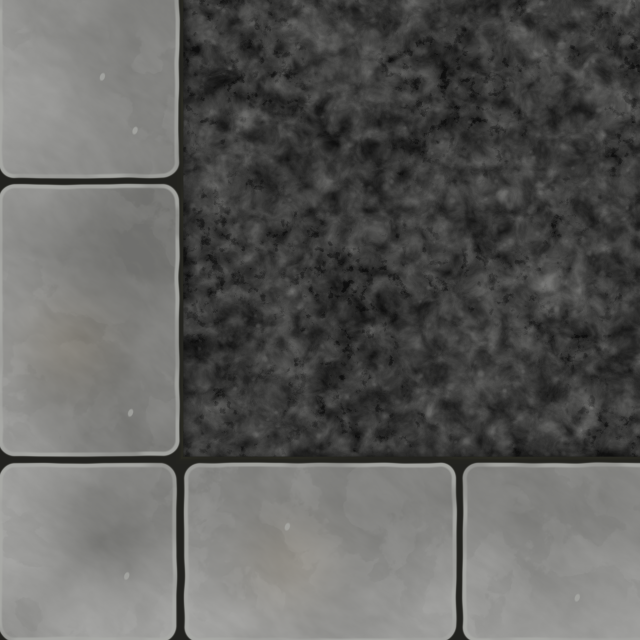
Reproduce this texture procedurally as a Shadertoy shader.

```glsl
// Pale worn stone tiles border the left and bottom of a dark granite slab.
// Tiles are rounded-box distances with bright rims and layered brush noise;
// the slab is fractal noise with scattered soft pale grains and dark pits.

const float SLAB_EDGE = 0.2865;     // left and bottom limit of the slab
const float TILE_PITCH = 0.4345;    // repeat of the long tiles
const float TILE_LENGTH = 0.426;
const float TILE_INNER = 0.2805;    // border edge nearest the slab
const float CORNER = 0.026;
const vec3 JOINT = vec3(0.135, 0.135, 0.12);
const vec3 MOSS = vec3(0.20, 0.20, 0.145);
const vec3 TILE_DARK = vec3(0.455, 0.455, 0.445);
const vec3 TILE_LIGHT = vec3(0.635, 0.635, 0.628);
const vec3 RIM = vec3(0.66, 0.665, 0.65);
const float GRANITE_BASE = 0.212;

const vec2 CHIPS[6] = vec2[](vec2(0.16, 0.88), vec2(0.211, 0.796), vec2(0.204, 0.355),
    vec2(0.198, 0.10), vec2(0.449, 0.177), vec2(0.902, 0.066));
const vec2 PATCHES[6] = vec2[](vec2(0.673, 0.87), vec2(0.903, 0.373), vec2(0.85, 0.56),
    vec2(0.51, 0.715), vec2(0.65, 0.685), vec2(0.64, 0.995));

float hash(vec2 p) {
    vec3 q = fract(vec3(p.xyx) * 0.1031);
    q += dot(q, q.yzx + 33.33);
    return fract((q.x + q.y) * q.z);
}

float noise(vec2 p) {
    vec2 i = floor(p), f = fract(p);
    f = f * f * (3.0 - 2.0 * f);
    return mix(mix(hash(i), hash(i + vec2(1, 0)), f.x),
               mix(hash(i + vec2(0, 1)), hash(i + vec2(1, 1)), f.x), f.y);
}

float fbm(vec2 p) {
    float sum = 0.0, amp = 0.5;
    for (int i = 0; i < 5; i++) {
        sum += amp * noise(p);
        p = mat2(1.6, 1.2, -1.2, 1.6) * p + 17.3;
        amp *= 0.5;
    }
    return sum / 0.97;
}

float roundBox(vec2 p, vec2 lo, vec2 hi, float r) {
    vec2 d = abs(p - 0.5 * (lo + hi)) - 0.5 * (hi - lo) + r;
    return length(max(d, 0.0)) + min(max(d.x, d.y), 0.0) - r;
}

float glow(vec2 d, float radius) { return exp(-dot(d, d) / (radius * radius)); }

// Soft pale grains, one per cell with random place, size and strength
float grains(vec2 p) {
    vec2 cell = floor(p);
    float sum = 0.0;
    for (int k = 0; k < 9; k++) {
        vec2 id = cell + vec2(k % 3 - 1, k / 3 - 1);
        vec2 d = p - id - vec2(hash(id + 3.1), hash(id + 47.7));
        float strength = hash(id + 91.3);
        float radius = mix(0.18, 0.42, hash(id + 13.9));
        sum += pow(strength, 5.0) * (1.0 - smoothstep(radius * 0.3, radius * 1.4, length(d)));
    }
    return sum;
}

vec3 granite(vec2 p) {
    vec2 warped = p + 0.012 * (vec2(noise(p * 40.0), noise(p * 40.0 + 9.0)) - 0.5);
    float v = GRANITE_BASE + 0.20 * (fbm(p * 11.0) - 0.5) + 0.34 * (fbm(warped * 52.0) - 0.5);
    v += 0.10 * grains(warped * 17.0) + 0.075 * grains(warped * 36.0 + 5.0);
    v += 0.06 * grains(p * 70.0 + 11.0);
    float pits = smoothstep(0.58, 0.78, fbm(p * 95.0 + 31.0));
    v -= 0.09 * pits * smoothstep(0.35, 0.6, fbm(p * 9.0 + 7.0));
    for (int i = 0; i < 6; i++) v += 0.085 * glow(warped - PATCHES[i], 0.019);
    v += 0.03 * smoothstep(0.75, 1.0, p.y) * smoothstep(0.35, 0.6, p.x);
    v -= 0.04 * glow((p - vec2(0.30, 0.61)) * vec2(1.0, 0.5), 0.03);
    vec2 inset = p - SLAB_EDGE;
    v *= 1.0 - 0.3 * exp(-max(min(inset.x, inset.y), 0.0) / 0.014);
    return clamp(v, 0.06, 0.46) * vec3(1.0, 1.0, 0.985);
}

vec3 stone(vec2 p, float edge, float seed) {
    vec2 q = p + 0.035 * (vec2(fbm(p * 9.0 + seed), fbm(p * 9.0 + seed + 40.0)) - 0.5);
    float outer = 1.0 - smoothstep(-0.01, 0.22, min(p.x, p.y));
    float light = 0.22 + 0.55 * outer + 0.9 * (fbm(q * 6.0 + seed) - 0.5);
    float strokes = smoothstep(0.47, 0.54, fbm(q * 22.0 + seed));
    light += 0.13 * (strokes - 0.5) * smoothstep(0.35, 0.6, fbm(p * 8.0 + 61.0));
    light += 0.22 * (fbm(mat2(0.8, 0.6, -0.6, 0.8) * q * vec2(38.0, 75.0)) - 0.5);
    vec3 c = mix(TILE_DARK, TILE_LIGHT, clamp(light, -0.1, 1.05));
    float warm = glow(p - vec2(0.11, 0.46), 0.07) + glow(p - vec2(0.45, 0.12), 0.07);
    c += warm * vec3(0.012, 0.0, -0.018);
    for (int i = 0; i < 6; i++) {
        vec2 d = mat2(0.94, 0.34, -0.34, 0.94) * (p - CHIPS[i]);
        c = mix(c, RIM, 0.75 * (1.0 - smoothstep(0.003, 0.006, length(d * vec2(1.2, 0.75)))));
    }
    // Worn bright line just inside the edge, then a thin shaded lip
    float wear = smoothstep(0.25, 0.65, noise(p * 24.0 + seed));
    float rim = smoothstep(-0.009, -0.005, edge) * (0.45 + 0.4 * wear);
    c = mix(c, RIM, rim);
    return mix(c, JOINT, 0.75 * smoothstep(-0.0025, 0.001, edge));
}

void mainImage(out vec4 fragColor, in vec2 fragCoord) {
    vec2 p = fragCoord / iResolution.xy;
    float px = 1.0 / iResolution.y;
    float slab = min(p.x, p.y) - SLAB_EDGE;
    vec3 col = mix(JOINT, MOSS, 0.7 * exp(-abs(slab + 0.002) / 0.002) * noise(p * 18.0));
    if (slab > -px) col = mix(col, granite(p), smoothstep(-px, px, slab));

    // Corner tile, then two upright tiles and two lying tiles
    vec2 wobble = 0.0025 * (vec2(noise(p * 30.0), noise(p * 30.0 + 20.0)) - 0.5);
    for (int i = 0; i < 5; i++) {
        vec2 lo = vec2(-0.003), hi = vec2(0.277);
        float start = SLAB_EDGE + TILE_PITCH * float((i + 1) / 2 - 1);
        if (i > 0) {
            bool upright = i % 2 == 1;
            lo = upright ? vec2(-0.003, start) : vec2(start + 0.001, -0.004);
            hi = upright ? vec2(TILE_INNER, start + TILE_LENGTH)
                         : vec2(start + TILE_LENGTH + 0.001, TILE_INNER - 0.003);
        }
        float edge = roundBox(p + wobble, lo, hi, CORNER);
        if (edge < px) col = mix(col, stone(p, edge, float(i) * 7.3), smoothstep(px, -px, edge));
    }
    fragColor = vec4(col, 1.0);
}
```
